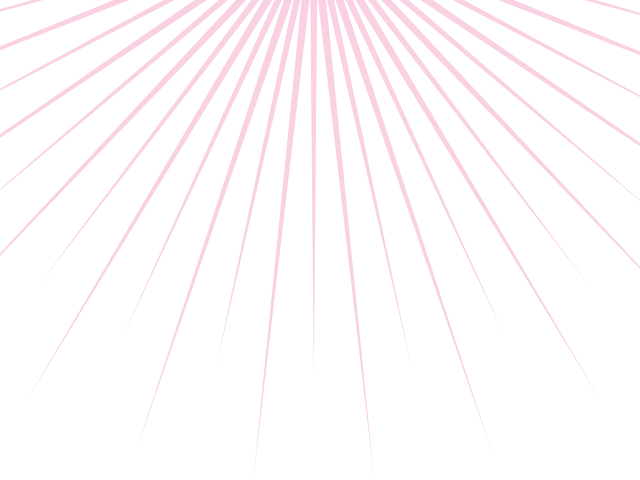
A Shadertoy shader for this background:

```glsl
#define RAY_COUNT 58.0
#define SOURCE_OFFSET vec2(-0.0130, 0.1597)
#define LONG_REACH 1.167
#define SHORT_REACH 0.946
#define LONG_TAPER 0.0163
#define SHORT_TAPER 0.0180
#define RAY_COLOR vec3(0.975, 0.818, 0.892)
#define PAPER_COLOR vec3(1.0)

const float TAU = 6.2831853;

// Share of a pixel-wide span that lies inside a band of the given half width
float bandCoverage(float across, float halfWidth, float pixel) {
    float upper = min(across + 0.5 * pixel, halfWidth);
    float lower = max(across - 0.5 * pixel, -halfWidth);
    return clamp((upper - lower) / pixel, 0.0, 1.0);
}

// Tapered rays fanning out of the source, alternately short and long
float rayFan(vec2 fromSource, float pixel) {
    float spacing = TAU / RAY_COUNT;
    float angle = atan(fromSource.x, -fromSource.y);
    float index = floor(angle / spacing + 0.5);
    float isLong = mod(abs(index), 2.0);

    // Coordinates along and across the nearest ray
    float offAxis = angle - index * spacing;
    float radius = length(fromSource);
    float along = radius * cos(offAxis);
    float across = radius * sin(offAxis);

    float reach = mix(SHORT_REACH, LONG_REACH, isLong);
    float taper = mix(SHORT_TAPER, LONG_TAPER, isLong);
    float halfWidth = 0.5 * taper * max(reach - along, 0.0);
    return bandCoverage(across, halfWidth, pixel);
}

void mainImage(out vec4 fragColor, in vec2 fragCoord) {
    float pixel = 1.0 / iResolution.y;
    vec2 position = fragCoord * pixel;

    // The source sits above the top edge, close to the middle
    vec2 topCenter = vec2(0.5 * iResolution.x * pixel, 1.0);
    vec2 fromSource = position - topCenter - SOURCE_OFFSET;

    float ray = rayFan(fromSource, pixel);
    fragColor = vec4(mix(PAPER_COLOR, RAY_COLOR, ray), 1.0);
}
```
